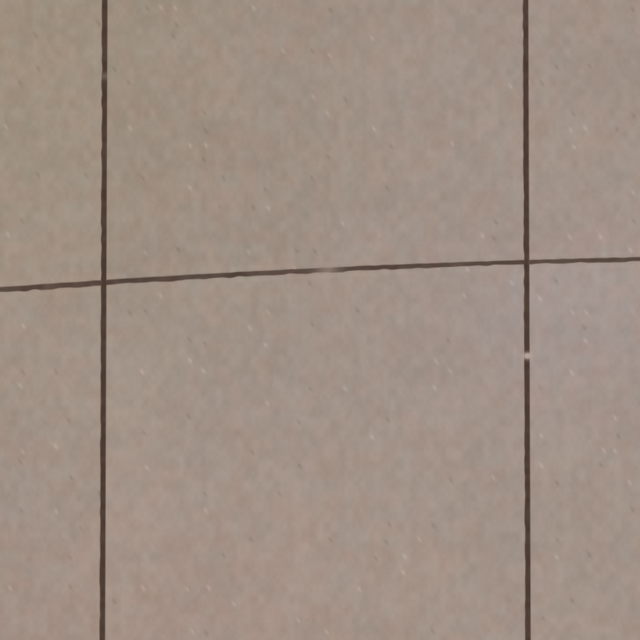
Give the GLSL for this texture, as a WebGL 1 fragment shader.

```glsl
precision highp float;
uniform vec2 u_resolution;

#define TILE_COLOR vec3(0.632, 0.572, 0.530)
#define JOINT_COLOR vec3(0.300, 0.238, 0.205)
#define CHIP_COLOR vec3(0.640, 0.575, 0.535)
#define TILE_SIZE 0.661
#define JOINT_WIDTH 0.0082
#define JOINT_SOFTNESS 0.0017
#define GRAIN 0.060
#define MOTTLE 0.028
#define SPECK_CELLS 42.0
#define SPECK_DENSITY 0.10

float hash(vec2 p) {
  return fract(sin(dot(p, vec2(127.1, 311.7))) * 43758.5453);
}

float noise(vec2 p) {
  vec2 i = floor(p);
  vec2 f = fract(p);
  f = f * f * (3.0 - 2.0 * f);
  return mix(mix(hash(i), hash(i + vec2(1.0, 0.0)), f.x),
             mix(hash(i + vec2(0.0, 1.0)), hash(i + vec2(1.0, 1.0)), f.x), f.y);
}

float fbm(vec2 p) {
  float sum = 0.0;
  float amplitude = 0.5;
  for (int i = 0; i < 4; i++) {
    sum += amplitude * noise(p);
    p = p * 2.03 + 17.3;
    amplitude *= 0.5;
  }
  return sum / 0.9375;
}

// Tile coordinates: joints lie on integers, with slight perspective and a bowed row
vec2 tileSpace(vec2 p) {
  float columnPitch = mix(0.665, 0.6575, p.y);
  float rowJoint = 0.547 + 0.075 * p.x - 0.027 * p.x * p.x;
  return vec2((p.x - 0.4925) / columnPitch + 0.5, (p.y - rowJoint) / TILE_SIZE);
}

// Signed distance from the nearest joint along each axis
vec2 jointOffset(vec2 tile) {
  return (fract(tile + 0.5) - 0.5) * TILE_SIZE;
}

float stroke(float d, float width, float blur) {
  return 1.0 - smoothstep(0.5 * width - blur, 0.5 * width + blur, abs(d));
}

float spot(vec2 p, vec2 center, vec2 radius) {
  vec2 q = (p - center) / radius;
  return exp(-dot(q, q));
}

// Sparse slanted flecks: positive is light, negative is dark
float specks(vec2 p) {
  vec2 cell = floor(p * SPECK_CELLS);
  vec2 center = 0.3 + 0.4 * vec2(hash(cell + 3.1), hash(cell + 8.7));
  vec2 q = fract(p * SPECK_CELLS) - center;
  q.x += 0.45 * q.y;
  float shape = exp(-dot(q * q, vec2(75.0, 28.0)));
  float present = step(1.0 - SPECK_DENSITY, hash(cell + 21.4));
  return shape * present * (hash(cell + 5.9) > 0.45 ? 1.0 : -0.8);
}

void main() {
  vec2 p = gl_FragCoord.xy / u_resolution;
  float pixel = 1.0 / min(u_resolution.x, u_resolution.y);
  float blur = max(JOINT_SOFTNESS, pixel);
  vec2 tile = tileSpace(p);
  vec2 offset = jointOffset(tile);

  // Tile surface: uneven light, cloudy mottle and fine grain
  vec3 color = TILE_COLOR + 0.010 * (hash(floor(tile)) - 0.5);
  color += vec3(-0.014, -0.012, -0.034) * spot(p, vec2(0.0, 0.95), vec2(0.40, 0.45));
  color += vec3(0.004, 0.006, 0.026) * spot(p, vec2(0.88, 0.50), vec2(0.22, 0.16));
  color += vec3(0.010, -0.004, -0.004) * spot(p, vec2(0.3, 0.0), vec2(0.45, 0.25));
  color += MOTTLE * (fbm(p * 9.0) - 0.5);
  color += GRAIN * (fbm(p * vec2(88.0, 62.0)) - 0.5);
  color += 0.018 * (noise(p * 46.0 + 9.0) - 0.5) * vec3(1.0, -0.5, -0.8);
  color += 0.060 * specks(p);

  // Joints with ragged edges; the row joint thins toward the right
  float ragged = 0.0016 * (noise(p * 75.0) - 0.5);
  float column = stroke(offset.x + 0.5 * ragged, JOINT_WIDTH + ragged, blur);
  float rowWidth = JOINT_WIDTH * mix(1.0, 0.76, p.x);
  float row = stroke(offset.y + ragged, rowWidth + ragged, blur);
  row *= 0.94 - 0.15 * noise(p * 38.0);
  float lip = stroke(abs(offset.y) - 0.010, 0.004, 0.003);
  color += 0.016 * lip * noise(p * 30.0 + 4.0);

  // Wear: paler stretches of joint and a small bright chip
  row *= 1.0 - 0.60 * spot(p, vec2(0.512, 0.579), vec2(0.018, 0.02));
  column *= 1.0 - 0.35 * spot(p, vec2(0.163, 0.881), vec2(0.02, 0.006));
  float joint = max(column, row);
  color = mix(color, JOINT_COLOR + 0.04 * (noise(p * 110.0) - 0.5), joint);
  float chip = spot(p, vec2(0.8242, 0.444), vec2(0.007, 0.0055));
  color = mix(color, CHIP_COLOR + 0.06, min(1.0, 1.3 * chip));

  gl_FragColor = vec4(color, 1.0);
}
```
